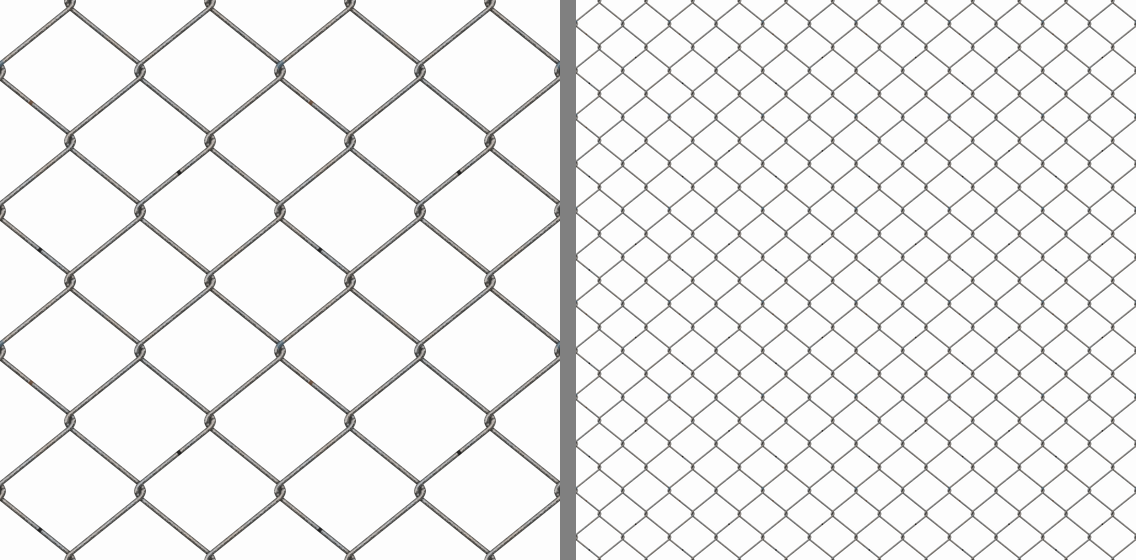
Left, the tile; right, the same tile 3 across and 3 down.
Write a WebGL 2 fragment shader that draws this pattern.

```glsl
#version 300 es
precision highp float;
// Chain-link fence of grey steel wire on white, 4 x 4 tileable repeats.
// Each strand is a straight wire with half a hook at both ends. Falling
// strands are mirrored rising ones, laid below them so the hooks interlock.

#define REPEATS 4.0
#define WEAR_PERIOD 2.0
#define WIRE_RADIUS 0.0165
#define HOOK_REACH 0.025
#define HOOK_TOP 0.042
#define HOOK_BOTTOM -0.056
#define HOOK_MIDDLE -0.008
#define WEAR_AMOUNT 0.30
#define BACKGROUND vec3(0.992)
#define DARK_STEEL vec3(0.25, 0.25, 0.24)
#define LIGHT_STEEL vec3(0.73, 0.72, 0.715)

uniform vec2 u_resolution;
out vec4 fragColor;

struct Strand {
  vec2 offset;  // from the wire axis to the point
  float along;  // 0 to 1 over the straight part
  vec2 id;      // lower knot, wrapped to the wear period
};

float hash(vec2 p) {
  vec3 q = fract(vec3(p.xyx) * 0.1031);
  q += dot(q, q.yzx + 33.33);
  return fract((q.x + q.y) * q.z);
}

float noise(vec2 p) {
  vec2 cell = floor(p), f = fract(p);
  f = f * f * (3.0 - 2.0 * f);
  vec2 e = vec2(0.0, 1.0);
  return mix(mix(hash(cell), hash(cell + e.yx), f.x),
             mix(hash(cell + e.xy), hash(cell + e.yy), f.x), f.y);
}

vec2 fromSegment(vec2 p, vec2 a, vec2 b) {
  vec2 ab = b - a;
  return p - a - ab * clamp(dot(p - a, ab) / dot(ab, ab), 0.0, 1.0);
}

vec2 shorter(vec2 a, vec2 b) {
  return dot(a, a) < dot(b, b) ? a : b;
}

// Offset from a quadratic curve, followed in short chords
vec2 fromCurve(vec2 p, vec2 a, vec2 control, vec2 b) {
  vec2 best = vec2(9.0), last = a;
  for (int i = 1; i <= 5; i++) {
    float t = float(i) / 5.0;
    vec2 next = mix(mix(a, control, t), mix(control, b, t), t);
    best = shorter(best, fromSegment(p, last, next));
    last = next;
  }
  return best;
}

// Nearest rising strand; knots lie at (0.5, 0) and (0, 0.5) of each repeat
Strand nearestStrand(vec2 p) {
  Strand s = Strand(vec2(9.0), 0.0, vec2(0.0));
  float row = floor(p.x - p.y), knot = floor(p.x + p.y);
  vec2 top = vec2(0.0, HOOK_TOP), bottom = vec2(0.0, HOOK_BOTTOM);
  vec2 side = vec2(HOOK_REACH, HOOK_MIDDLE);
  vec2 wire = vec2(0.5) + bottom - top;
  for (int i = 0; i < 2; i++) {
    float k = knot - float(i);
    vec2 start = 0.5 * vec2(k + row + 1.0, k - row);
    vec2 q = p - start, r = q - 0.5;
    vec2 lowBend = vec2(-HOOK_REACH, 0.5 * (HOOK_TOP + HOOK_MIDDLE));
    vec2 highBend = vec2(HOOK_REACH, 0.5 * (HOOK_BOTTOM + HOOK_MIDDLE));
    vec2 offset = fromSegment(q, top, top + wire);
    offset = shorter(offset, fromCurve(q, top, lowBend, vec2(-side.x, side.y)));
    offset = shorter(offset, fromCurve(r, bottom, highBend, side));
    if (dot(offset, offset) < dot(s.offset, s.offset))
      s = Strand(offset, dot(q - top, wire) / dot(wire, wire), mod(start, WEAR_PERIOD));
  }
  return s;
}

// Stain at one place along one strand of the wear period
float stain(Strand s, vec2 id, float place, float size) {
  return step(distance(s.id, id), 0.1) * (1.0 - smoothstep(0.4 * size, size, abs(s.along - place)));
}

// Round steel with a lit upper side, a pitted dark streak and grain
vec3 steel(Strand s, float seed) {
  float across = dot(s.offset, vec2(-0.62, 0.78)) / WIRE_RADIUS;
  vec2 origin = s.id * 46.0 + seed;
  float grain = noise(vec2(s.along * 60.0, across * 2.5) + origin);
  float pits = noise(vec2(s.along * 95.0, 3.0) + origin);
  float tone = noise(vec2(s.along * 7.0, 9.0) + origin);
  float ridge = (across - 0.15) / 0.62;
  float light = exp(-ridge * ridge) + WEAR_AMOUNT * (grain - 0.5);
  float streak = (across + 0.3) / 0.25;
  light -= 0.45 * pits * exp(-streak * streak);
  vec3 color = mix(DARK_STEEL, LIGHT_STEEL, clamp(light, 0.0, 1.15));
  return color * mix(vec3(1.03, 0.99, 0.95), vec3(0.97, 1.0, 1.03), tone);
}

void main() {
  vec2 p = gl_FragCoord.xy / u_resolution * REPEATS;
  float soft = 0.65 * REPEATS / min(u_resolution.x, u_resolution.y);
  Strand rising = nearestStrand(p);
  Strand falling = nearestStrand(vec2(-p.x, p.y));
  float riseGap = length(rising.offset) - WIRE_RADIUS;
  float fallGap = length(falling.offset) - WIRE_RADIUS;

  // Shaded gap inside each knot
  vec2 lattice = vec2(p.x + p.y, p.x - p.y) - 0.5;
  lattice -= floor(lattice + 0.5);
  vec2 knot = 0.5 * vec2(lattice.x + lattice.y, lattice.x - lattice.y);
  float gap = length((knot - vec2(0.0, HOOK_MIDDLE)) / vec2(0.7, 1.0));
  vec3 color = mix(BACKGROUND, DARK_STEEL * 0.9, 1.0 - smoothstep(0.025, 0.036, gap));

  // Falling wires, shaded where a rising wire crosses
  vec3 under = steel(falling, 71.0) * mix(0.55, 0.96, smoothstep(0.0, 0.014, riseGap));
  under = mix(under, vec3(0.08), 0.85 * stain(falling, vec2(1.5, 0.0), 0.43, 0.03));
  under = mix(under, vec3(0.38, 0.24, 0.15), 0.7 * stain(falling, vec2(1.5, 1.0), 0.56, 0.03));
  color = mix(color, under, 1.0 - smoothstep(-soft, soft, fallGap));

  // Rising wires on top
  vec3 over = steel(rising, 13.0);
  over = mix(over, vec3(0.08), 0.85 * stain(rising, vec2(1.0, 0.5), 0.56, 0.03));
  over = mix(over, vec3(0.25, 0.40, 0.50), 0.5 * stain(rising, vec2(0.0, 1.5), 0.0, 0.07));
  color = mix(color, over, 1.0 - smoothstep(-soft, soft, riseGap));

  fragColor = vec4(color, 1.0);
}
```
